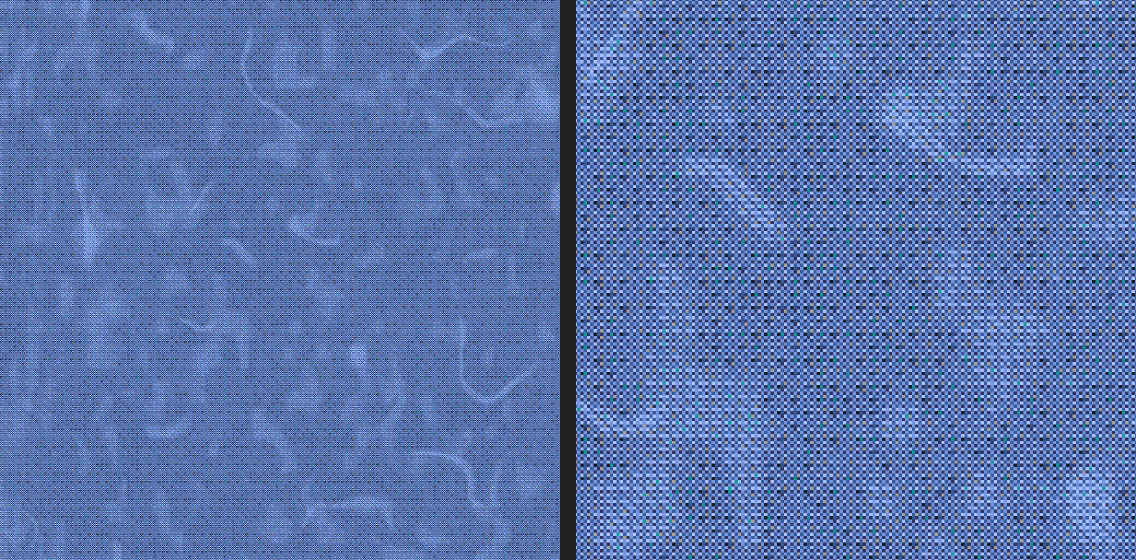
Left, the full canvas; right, a detail of the centre.
Reproduce this texture procedurally as a Shadertoy shader.

```glsl
// Blue woven-looking surface made by ordered dithering: a soft tone field with
// sparse bright curls is offset by an 8x8 Bayer threshold, and the sum selects
// one of seven flat colours in order of brightness.

#define GRID 512.0          // dither cells across the canvas
#define CURL_FREQ 9.0       // scale of the bright curls
#define CURL_WIDTH 0.055    // half width of a curl, in noise height
#define CURL_GAIN 0.16      // tone added by curls
#define BLOB_GAIN 0.10      // tone added by small soft flecks
#define GRAIN_GAIN 0.07     // tone variation of the fine grain
#define STREAK_GAIN 0.09    // vertical streaks near the left edge

const vec3 INK   = vec3(0.07, 0.10, 0.15);
const vec3 NAVY  = vec3(0.17, 0.20, 0.37);
const vec3 BLUE  = vec3(0.22, 0.36, 0.60);
const vec3 TEAL  = vec3(0.10, 0.58, 0.61);
const vec3 SKY   = vec3(0.46, 0.59, 0.87);
const vec3 GREY  = vec3(0.64, 0.64, 0.64);
const vec3 LIGHT = vec3(0.66, 0.76, 1.00);

float hash(vec2 p) {
    vec3 q = fract(vec3(p.xyx) * 0.1031);
    q += dot(q, q.yzx + 33.33);
    return fract((q.x + q.y) * q.z);
}

float noise(vec2 p) {
    vec2 i = floor(p), f = fract(p);
    f = f * f * (3.0 - 2.0 * f);
    return mix(mix(hash(i), hash(i + vec2(1, 0)), f.x),
               mix(hash(i + vec2(0, 1)), hash(i + vec2(1, 1)), f.x), f.y);
}

// Ordered-dither thresholds, built recursively from the 2x2 pattern.
float bayer2(vec2 a) {
    a = mod(floor(a), 2.0);
    return fract(a.x * 0.5 + a.y * 0.75);
}

float bayer8(vec2 a) {
    return bayer2(a) + bayer2(a * 0.5) / 4.0 + bayer2(a * 0.25) / 16.0 + 0.5 / 64.0;
}

// Tone offset: broken curved strokes, flecks, grain and edge streaks.
float toneField(vec2 p) {
    vec2 warp = vec2(noise(p * 17.0), noise(p * 17.0 + 40.0)) - 0.5;
    vec2 q = p + 0.035 * warp;
    float ridge = abs(noise(q * CURL_FREQ * vec2(1.15, 0.9) + 5.0) - 0.5);
    float curl = 1.0 - smoothstep(CURL_WIDTH * 0.3, CURL_WIDTH, ridge);
    curl *= smoothstep(0.50, 0.72, noise(q * 14.0 + 71.0) + 0.08 * (0.5 - p.y));
    float blob = smoothstep(0.62, 0.86, noise(q * vec2(34.0, 22.0) + 23.0));
    float grain = noise(p * vec2(170.0, 85.0)) - 0.5;
    float drift = noise(p * 5.0 + 90.0) - 0.5;
    float streak = smoothstep(0.60, 0.85, noise(p * vec2(95.0, 12.0) + 11.0));
    streak *= 1.0 - smoothstep(0.04, 0.14, p.x);
    return CURL_GAIN * curl + BLOB_GAIN * blob + GRAIN_GAIN * grain
         + 0.025 * drift + STREAK_GAIN * streak - 0.008;
}

// Palette steps in order of brightness.
vec3 palette(float level) {
    if (level < 0.017) return INK;
    if (level < 0.255) return NAVY;
    if (level < 0.515) return BLUE;
    if (level < 0.528) return TEAL;
    if (level < 0.835) return SKY;
    if (level < 0.865) return GREY;
    return LIGHT;
}

vec3 ditheredColour(vec2 uv) {
    vec2 cell = floor(vec2(uv.x, 1.0 - uv.y) * GRID);
    vec2 centre = (cell + 0.5) / GRID;
    return palette(bayer8(cell) + toneField(vec2(centre.x, 1.0 - centre.y)));
}

void mainImage(out vec4 fragColor, in vec2 fragCoord) {
    // Four samples per pixel smooth the cell edges at other sizes.
    vec3 colour = vec3(0.0);
    for (int k = 0; k < 4; k++) {
        vec2 offset = vec2(k & 1, k >> 1) * 0.5 - 0.25;
        colour += ditheredColour((fragCoord + offset) / iResolution.xy);
    }
    fragColor = vec4(colour * 0.25, 1.0);
}
```
